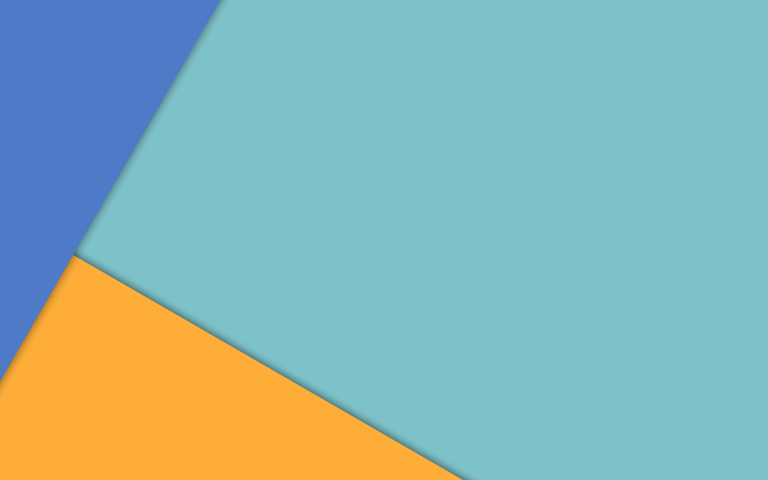
A Shadertoy shader for this background:

```glsl
// Three flat paper sheets: a teal base, an orange sheet and a blue sheet on top.
// Their edges meet at a right angle in one corner, so a rotated frame centred
// there gives both edge distances; each raised edge casts a soft shadow.

#define CORNER vec2(0.1523, 0.4690)  // meeting point, in canvas heights
#define TILT radians(60.0)           // direction of the blue edge
#define SHADOW_WIDTH 0.023
#define BLUE_SHADOW 0.27
#define ORANGE_SHADOW 0.36
#define TEAL vec3(0.494, 0.761, 0.788)
#define ORANGE vec3(0.992, 0.680, 0.220)
#define BLUE vec3(0.310, 0.478, 0.784)

// Brightness left at a given distance outside a raised edge
float shade(float distanceOut, float strength) {
    float fade = 1.0 - clamp(distanceOut / SHADOW_WIDTH, 0.0, 1.0);
    return 1.0 - strength * fade * fade;
}

// Antialiased coverage of the side where the distance is negative
float coverage(float signedDistance, float pixel) {
    return clamp(0.5 - signedDistance / pixel, 0.0, 1.0);
}

void mainImage(out vec4 fragColor, in vec2 fragCoord) {
    float pixel = 1.0 / iResolution.y;
    vec2 p = fragCoord * pixel - CORNER;

    // Signed distances from the two perpendicular edges
    vec2 edgeDir = vec2(cos(TILT), sin(TILT));
    float fromBlue = dot(p, vec2(edgeDir.y, -edgeDir.x));
    float fromOrange = dot(p, edgeDir);

    // Stack the sheets from back to front
    vec3 color = TEAL * shade(fromOrange, ORANGE_SHADOW);
    color = mix(color, ORANGE, coverage(fromOrange, pixel));
    color *= shade(fromBlue, BLUE_SHADOW);
    color = mix(color, BLUE, coverage(fromBlue, pixel));

    fragColor = vec4(color, 1.0);
}
```
